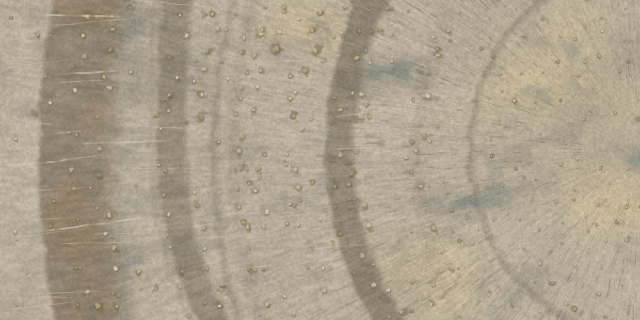
Give the GLSL for this texture, as a Shadertoy shader.

```glsl
// Weathered end grain of cut wood: curved growth rings, rays, pale pores and saw scratches.

// Layout, in units of the canvas height
const vec2 PITH = vec2(2.0, 0.53);
const float PORE_SIZE = 0.0082;
const float ROW_STEP = 0.062;
const float CELL = 0.066;

// Palette
const vec3 WOOD = vec3(0.715, 0.675, 0.60);
const vec3 WARM = vec3(0.81, 0.72, 0.57);
const vec3 COOL = vec3(0.545, 0.55, 0.50);
const vec3 DARK = vec3(0.50, 0.465, 0.395);
const vec3 RUST = vec3(0.54, 0.46, 0.37);
const vec3 STAIN = vec3(0.46, 0.40, 0.27);
const vec3 CREAM = vec3(0.85, 0.805, 0.70);

// Rings: inner radius, outer radius, strength, softness
const vec4 RINGS[8] = vec4[8](
    vec4(1.655, 1.876, 0.76, 0.012), vec4(1.42, 1.508, 0.62, 0.012),
    vec4(1.515, 1.535, 0.22, 0.01), vec4(1.322, 1.342, 0.38, 0.012),
    vec4(1.255, 1.29, 0.22, 0.018), vec4(0.895, 0.982, 0.70, 0.01),
    vec4(0.68, 0.712, 0.15, 0.018), vec4(0.522, 0.54, 0.42, 0.01));
// Extra ring radius at the top and bottom
const vec2 BENDS[8] = vec2[8](
    vec2(0.02, 0.028), vec2(0.06, -0.026), vec2(0.06, -0.026), vec2(0.02, 0.028),
    vec2(0.02), vec2(0.022, 0.012), vec2(0.045, 0.08), vec2(0.03, 0.042));
const float PORE_ROWS[10] = float[10](1.78, 1.69, 1.48, 1.39, 1.26, 1.20, 1.08, 0.95, 0.90, 0.70);

// Tinted areas: center, size
const vec4 WARM_AREAS[4] = vec4[4](
    vec4(1.76, 0.73, 0.28, 0.26), vec4(0.98, 0.91, 0.14, 0.09),
    vec4(1.32, 0.12, 0.18, 0.16), vec4(1.9, 0.38, 0.16, 0.12));
const vec4 COOL_AREAS[6] = vec4[6](
    vec4(1.25, 0.77, 0.15, 0.05), vec4(1.95, 0.83, 0.12, 0.09), vec4(2.0, 0.53, 0.13, 0.06),
    vec4(1.48, 0.37, 0.16, 0.05), vec4(0.39, 0.88, 0.06, 0.22), vec4(0.38, 0.2, 0.06, 0.24));

// Long scratches: start, length, slope
const vec4 SCRATCHES[5] = vec4[5](
    vec4(0.19, 0.765, 0.2, 0.05), vec4(0.24, 0.55, 0.33, 0.02), vec4(0.12, 0.275, 0.38, 0.12),
    vec4(0.0, 0.48, 0.28, 0.08), vec4(0.1, 0.955, 0.3, -0.04));

float hash(vec2 p) {
    vec3 q = fract(p.xyx * 0.1031);
    q += dot(q, q.yzx + 33.33);
    return fract((q.x + q.y) * q.z);
}

vec2 hash2(vec2 p) { return vec2(hash(p + 7.3), hash(p + 51.7)); }

float noise(vec2 p) {
    vec2 i = floor(p), f = fract(p);
    f = f * f * (3.0 - 2.0 * f);
    return mix(mix(hash(i), hash(i + vec2(1, 0)), f.x),
               mix(hash(i + vec2(0, 1)), hash(i + vec2(1, 1)), f.x), f.y);
}

float fbm(vec2 p) { return 0.6 * noise(p) + 0.4 * noise(p * 2.3 + 9.0); }

float blob(vec2 p, vec4 area) {
    vec2 q = (p - area.xy) / area.zw;
    return exp(-dot(q, q));
}

float ring(vec2 d, int i) {
    vec4 g = RINGS[i];
    float t = d.y > 0.0 ? d.y / 0.47 : d.y / 0.53;
    float r = length(d) - (d.y > 0.0 ? BENDS[i].x : BENDS[i].y) * t * t;
    float soft = g.w * (i == 0 ? 5.0 : 1.5);
    return g.z * smoothstep(g.x - soft, g.x + soft, r) * (1.0 - smoothstep(g.y - g.w, g.y + g.w, r));
}

void pore(inout vec3 col, vec2 p, vec2 center, float size, float seed) {
    vec2 q = (p - center) / size;
    if (dot(q, q) > 30.0) return;
    q += 0.9 * (vec2(noise(p * 130.0 + seed * 30.0), noise(p * 130.0 + 77.0)) - 0.5);
    float edge = 0.3 + 1.0 / (iResolution.y * size);
    float spread = length(q) + 4.0 * noise(p * 75.0 + seed * 40.0);
    col = mix(col, STAIN, 0.55 * fract(seed * 7.0) * (1.0 - smoothstep(2.2, 4.4, spread)));
    col = mix(col, STAIN, 0.42 * (1.0 - smoothstep(0.7, 0.9 + edge, length(q - vec2(0.2, -0.5)))));
    float disc = 1.0 - smoothstep(0.75 - edge * 0.5, 0.75 + edge * 0.5, length(q));
    col = mix(col, CREAM, disc * (0.25 + 0.7 * fract(seed * 13.0)));
}

float scratch(vec2 p, vec4 s, float width) {
    float t = (p.x - s.x) / s.z;
    float d = abs(p.y - s.y - s.w * (p.x - s.x) - 0.006 * noise(vec2(p.x * 18.0, s.y * 90.0)));
    float ink = smoothstep(0.0, 0.15, t) * (1.0 - smoothstep(0.7, 1.0, t));
    ink *= 0.35 + 0.65 * smoothstep(0.25, 0.6, noise(vec2(p.x * 45.0, s.y * 70.0)));
    return ink * (1.0 - smoothstep(width * 0.3, width + 0.7 / iResolution.y, d));
}

void mainImage(out vec4 fragColor, in vec2 fragCoord) {
    vec2 p = fragCoord / iResolution.y, d = p - PITH;
    float r = length(d), marks = 0.0, warm = 0.0, cool = 0.0;

    // Broad warm and cool areas
    float cloud = fbm(p * 4.0), patchy = fbm(p * vec2(9, 14) + 60.0);
    for (int i = 0; i < 4; i++) warm += 0.5 * blob(p, WARM_AREAS[i]);
    for (int i = 0; i < 6; i++) cool += 0.5 * blob(p, COOL_AREAS[i]);
    vec3 col = mix(WOOD, WARM, min(warm * (0.3 + 1.3 * cloud), 1.0));
    cool = cool * (0.2 + 1.5 * patchy) + 0.35 * smoothstep(0.5, 0.9, patchy);
    col = mix(col, COOL, min(cool, 1.0)) * (0.95 + 0.1 * cloud);

    // Growth rings
    vec2 bent = d + 0.02 * (vec2(fbm(p * 22.0), fbm(p * 22.0 + 40.0)) - 0.5);
    float wear = 0.75 + 0.5 * fbm(p * vec2(14, 30));
    float rust = smoothstep(0.35, 0.75, fbm(p * vec2(9, 6)));
    for (int i = 0; i < 8; i++)
        col = mix(col, i == 0 ? mix(DARK, RUST, rust) : DARK, wear * ring(bent, i));

    // Rays, short dark flecks and fine grain
    float a = atan(d.y, -d.x) + 0.02 * cloud;
    float fleck = smoothstep(0.74, 0.95, noise(vec2(a * 95.0, r * 26.0) + 31.0));
    col *= 1.0 + 0.05 * (noise(vec2(a * 50.0, r * 8.0)) - 0.5) * smoothstep(0.03, 0.3, r);
    col *= 1.0 + 0.09 * (noise(vec2(a * 200.0, r * 22.0)) - 0.5) * smoothstep(0.2, 0.7, r);
    col *= 1.0 - 0.11 * fleck * smoothstep(0.05, 0.2, r) * (1.0 - smoothstep(0.7, 1.5, r));
    col *= 0.92 + 0.1 * noise(p * 180.0) + 0.06 * noise(p * 85.0);

    // Pores strung along the rings
    for (int k = 0; k < 30; k++) {
        float radius = PORE_ROWS[k / 3];
        vec2 id = vec2(k / 3 * 17, floor(p.y / ROW_STEP) + float(k % 3 - 1)), h = hash2(id);
        float seed = hash(id + 3.1), y = (id.y + 0.2 + 0.6 * h.y) * ROW_STEP, dy = y - PITH.y;
        float x = PITH.x - sqrt(max(radius * radius - dy * dy, 0.0)) + 0.045 * (h.x - 0.5);
        if (seed < 0.72) pore(col, p, vec2(x, y), PORE_SIZE * (0.6 + 0.55 * h.x), seed);
    }

    // Loose pores, smaller toward the pith
    for (int k = 0; k < 9; k++) {
        vec2 id = floor(p / CELL) + vec2(k % 3 - 1, k / 3 - 1);
        vec2 c = (id + 0.15 + 0.7 * hash2(id)) * CELL;
        float seed = hash(id + 91.0), near = smoothstep(0.9, 1.6, c.x);
        if (seed < mix(0.32, 0.62, near))
            pore(col, p, c, PORE_SIZE * mix(0.8, 0.5, near) * (0.6 + seed), seed);
    }

    // Pale scratches
    for (int i = 0; i < 39; i++) {
        vec2 h = hash2(vec2(i, 5)), g = hash2(vec2(i, 29));
        vec4 s = vec4(1.15 * h.x * h.x, h.y, 0.08 + 0.22 * g.x, 0.25 * (g.y - 0.4));
        marks = max(marks, i < 5 ? 0.62 * scratch(p, SCRATCHES[i], 0.0028) : 0.36 * scratch(p, s, 0.0012));
    }
    fragColor = vec4(mix(col, CREAM, marks), 1.0);
}
```
